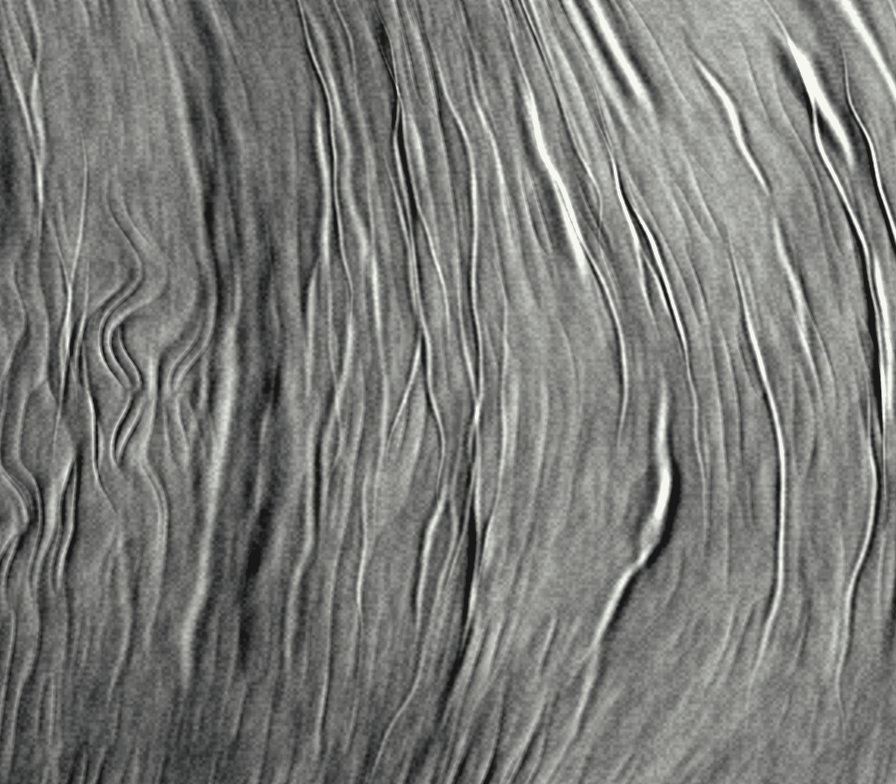
A WebGL 1 fragment shader for this texture:

```glsl
precision highp float;
// Crumpled metallic foil: long creases follow a gently bowed flow field,
// with bright crests and dark flanks, over embossed ridged noise, brushed
// streaks and fine grain. Light grows stronger towards the upper right.
uniform vec2 u_resolution;

const int FOLD_COUNT = 60;
const int SHADOW_COUNT = 9;
const vec3 METAL_TINT = vec3(1.0, 1.008, 0.982);
const vec3 SHADE_TINT = vec3(0.99, 0.995, 1.01);

float hash(vec2 p) {
  return fract(sin(dot(p, vec2(127.1, 311.7))) * 43758.5453);
}

float noise(vec2 p) {
  vec2 i = floor(p);
  vec2 f = fract(p);
  f = f * f * (3.0 - 2.0 * f);
  float low = mix(hash(i), hash(i + vec2(1.0, 0.0)), f.x);
  float high = mix(hash(i + vec2(0.0, 1.0)), hash(i + vec2(1.0, 1.0)), f.x);
  return mix(low, high, f.y);
}

float fbm(vec2 p) {
  float sum = 0.0;
  float gain = 0.5;
  for (int i = 0; i < 4; i++) {
    sum += gain * noise(p);
    p = p * 2.03 + 17.3;
    gain *= 0.5;
  }
  return sum;
}

// Isolines of this coordinate are near-upright arcs, most bowed at x = 0.78.
float flowCoord(vec2 p) {
  float offset = (p.x - 0.78) / 0.27;
  float bow = 0.27 + 0.36 * exp(-offset * offset);
  float bend = p.y - mix(0.53, 0.38, smoothstep(0.5, 1.1, p.x));
  return p.x + bow * bend * bend + 0.05 * noise(p * vec2(3.0, 2.5));
}

// Strength of the small tangled wrinkles at the left edge.
float tangle(vec2 p) {
  vec2 d = (p - vec2(0.1, 0.47)) / vec2(0.16, 0.2);
  return exp(-dot(d, d));
}

float ridge(vec2 p) {
  float r = 1.0 - abs(2.0 * noise(p) - 1.0);
  return r * r;
}

// Relief of the small wrinkles, drawn out along the flow.
float wrinkleHeight(vec2 p) {
  float knot = tangle(p);
  float u = flowCoord(p) + 0.03 * noise(p * 8.0);
  u += knot * 0.15 * (noise(p * 12.0 + 5.0) - 0.5);
  float wide = ridge(vec2(u * 25.0, p.y * 4.5));
  float thin = ridge(vec2(u * 55.0 + 9.0, p.y * 11.0));
  float pits = noise(vec2(u * 95.0, p.y * 38.0));
  return wide * 0.6 + thin * (0.32 + 0.35 * knot) + pits * 0.17;
}

float emboss(vec2 p) {
  vec2 lightStep = vec2(0.0026, -0.0012);
  return wrinkleHeight(p + lightStep) - wrinkleHeight(p - lightStep);
}

// Crest and flanks across one crease; side chooses the deeper shadow.
float creaseProfile(float d, float side) {
  float crest = exp(-d * d);
  float deep = exp(-pow(d * side + 1.9, 2.0) * 0.7);
  float faint = exp(-pow(d * side - 2.1, 2.0) * 0.8);
  return crest - 0.68 * deep - 0.28 * faint;
}

// Distance across a wandering crease (x) and its fade along y (y).
vec2 creaseSpace(vec2 p, float u, float seed, float reach) {
  float center = mix(0.0, 1.32, pow(hash(vec2(seed, 1.7)), 0.75));
  float wander = 0.05 * (noise(vec2(p.y * 5.0, seed * 7.3)) - 0.5);
  wander += 0.018 * (noise(vec2(p.y * 16.0, seed * 3.1)) - 0.5);
  float along = abs(p.y - mix(0.2, 1.05, hash(vec2(seed, 4.2)))) / reach;
  return vec2(u - center - wander, 1.0 - smoothstep(0.4, 1.0, along));
}

float folds(vec2 p, float u) {
  float sum = 0.0;
  for (int i = 0; i < FOLD_COUNT; i++) {
    float seed = float(i) + 3.0;
    float reach = mix(0.1, 0.38, hash(vec2(seed, 8.9)));
    vec2 c = creaseSpace(p, u, seed, reach);
    float width = mix(0.0027, 0.0085, pow(hash(vec2(seed, 6.1)), 2.0));
    width *= 0.45 + 0.55 * c.y;
    width *= 0.75 + 0.5 * noise(vec2(p.y * 9.0, seed * 5.7));
    float side = hash(vec2(seed, 2.4)) > 0.4 ? 1.0 : -1.0;
    float strength = mix(0.35, 1.0, hash(vec2(seed, 5.5)));
    sum += strength * c.y * creaseProfile(c.x / width, side);
  }
  return sum;
}

float shadows(vec2 p, float u) {
  float sum = 0.0;
  for (int i = 0; i < SHADOW_COUNT; i++) {
    vec2 c = creaseSpace(p, u, float(i) + 81.0, 0.32);
    float d = c.x / 0.012;
    sum += c.y * (exp(-d * d) - 0.4 * exp(-pow(d - 2.2, 2.0)));
  }
  return sum;
}

void main() {
  vec2 p = gl_FragCoord.xy / u_resolution.y;
  float u = flowCoord(p);
  float lit = smoothstep(0.25, 1.0, p.x);
  float calm = smoothstep(0.32, 0.1, p.y) * smoothstep(0.6, 0.85, p.x);

  // Broad light and cloudy patches
  float tone = 0.45 + 0.09 * lit + 0.13 * lit * smoothstep(0.35, 1.0, p.y);
  tone -= 0.1 * smoothstep(0.45, 0.0, p.y) * (1.0 - lit);
  tone += 0.3 * (fbm(vec2(u * 8.0, p.y * 4.0)) - 0.47);

  // Creases and wrinkles
  float patchy = smoothstep(0.25, 0.7, noise(p * 6.0 + 2.0));
  float relief = 0.26 + 0.3 * patchy + 0.2 * lit + 0.35 * tangle(p);
  tone += emboss(p) * relief * (1.0 - 0.35 * calm);
  tone += folds(p, u) * mix(0.32, 0.78, lit) * (1.0 - 0.6 * calm);
  float worn = 0.3 + 1.1 * noise(vec2(u * 90.0, p.y * 22.0));
  tone -= 0.23 * shadows(p, u) * worn;

  // Brushed streaks and grain
  tone += 0.13 * (noise(vec2(u * 150.0, p.y * 26.0)) - 0.5);
  tone += 0.14 * (noise(p * 250.0) - 0.5);

  tone = clamp(tone, 0.09, 0.96);
  vec3 tint = mix(SHADE_TINT, METAL_TINT, smoothstep(0.2, 0.5, tone));
  gl_FragColor = vec4(tone * tint, 1.0);
}
```
